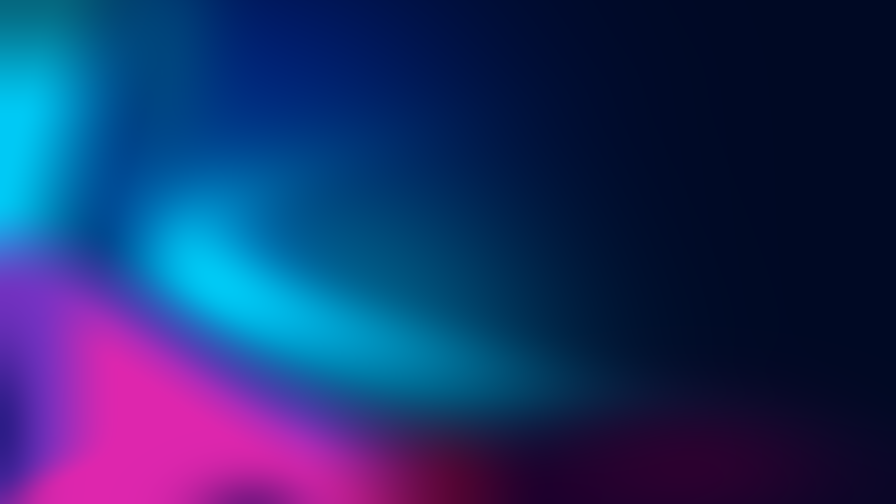
Write a Shadertoy shader that draws this background.

```glsl
#define NIGHT   vec3(0.00, 0.035, 0.14)
#define ROYAL   vec3(0.00, 0.12, 0.53)
#define TEAL    vec3(0.00, 0.37, 0.52)
#define AZURE   vec3(0.00, 0.42, 0.80)
#define CYAN    vec3(0.00, 0.79, 0.96)
#define VIOLET  vec3(0.47, 0.20, 0.77)
#define MAGENTA vec3(0.87, 0.15, 0.68)
#define WINE    vec3(0.35, 0.02, 0.20)
#define DUSK    vec3(0.09, 0.00, 0.17)
#define INDIGO  vec3(0.14, 0.10, 0.50)

// Soft elliptical glow, turned by angle
float glow(vec2 p, vec2 center, vec2 radius, float angle) {
    float c = cos(angle), s = sin(angle);
    vec2 d = p - center;
    vec2 q = vec2(c * d.x + s * d.y, c * d.y - s * d.x) / radius;
    return exp(-dot(q, q));
}

// Bent ribbon of light, brightest just below its bend
float hook(vec2 p) {
    float dy = p.y - 0.54;
    float slope = 9.0 * dy;
    float across = (p.x - 0.385 - 4.5 * dy * dy) / sqrt(1.0 + slope * slope);
    across /= across < 0.0 ? 0.11 : 0.13;
    float along = (p.y - 0.44) / 0.17;
    return exp(-across * across - along * along);
}

// Night sky with broad blue light
vec3 blueField(vec2 p) {
    vec3 col = NIGHT;
    col = mix(col, ROYAL, 0.9 * glow(p, vec2(0.44, 0.74), vec2(0.50, 0.40), 0.0));
    col = mix(col, TEAL, glow(p, vec2(0.69, 0.375), vec2(0.42, 0.30), -0.5));
    col = mix(col, AZURE, 0.6 * glow(p, vec2(0.40, 0.48), vec2(0.30, 0.18), -0.7));
    col = mix(col, TEAL, 0.6 * glow(p, vec2(0.32, 0.90), vec2(0.12, 0.25), 0.0));
    return mix(col, CYAN, hook(p));
}

// Bright curtain on the left, dimmer at its top
vec3 addCurtain(vec3 col, vec2 p) {
    float edge = 0.10 + 0.25 * (p.y - 0.55);
    float mask = 1.0 - smoothstep(edge - 0.12, edge + 0.14, p.x);
    vec3 light = mix(CYAN, vec3(0.02, 0.40, 0.49), smoothstep(0.76, 1.02, p.y));
    return mix(col, light, mask);
}

// Sloping violet and magenta swell, fading to the right
vec3 addSwell(vec3 col, vec2 p) {
    float top = 0.12 + 0.39 * exp(-p.x * p.x / 0.25);
    float depth = top - p.y;
    float mask = smoothstep(-0.10, 0.10, depth);
    mask *= 1.0 - 0.7 * smoothstep(1.1, 1.7, p.x);

    float reach = p.x + 0.15 * exp(-p.y * p.y / 0.005);
    float heat = smoothstep(0.0, 0.17, depth) * smoothstep(0.06, 0.24, reach);
    vec3 swell = mix(VIOLET, MAGENTA, heat);
    swell = mix(swell, INDIGO, 0.9 * glow(p, vec2(0.0, 0.15), vec2(0.07, 0.17), 0.0));
    swell = mix(swell, vec3(0.40, 0.08, 0.48),
                0.85 * glow(p, vec2(0.5, -0.01), vec2(0.12, 0.07), 0.0));
    swell = mix(swell, WINE, smoothstep(0.58, 0.93, p.x));
    swell = mix(swell, DUSK, smoothstep(0.86, 1.10, p.x));
    return mix(col, swell, mask);
}

void mainImage(out vec4 fragColor, in vec2 fragCoord) {
    vec2 p = fragCoord / iResolution.xy * vec2(16.0 / 9.0, 1.0);
    vec3 col = addSwell(addCurtain(blueField(p), p), p);

    // Faint ember low on the right
    col = mix(col, vec3(0.20, 0.0, 0.19),
              0.8 * glow(p, vec2(1.37, 0.08), vec2(0.28, 0.13), 0.0));
    fragColor = vec4(col, 1.0);
}
```
